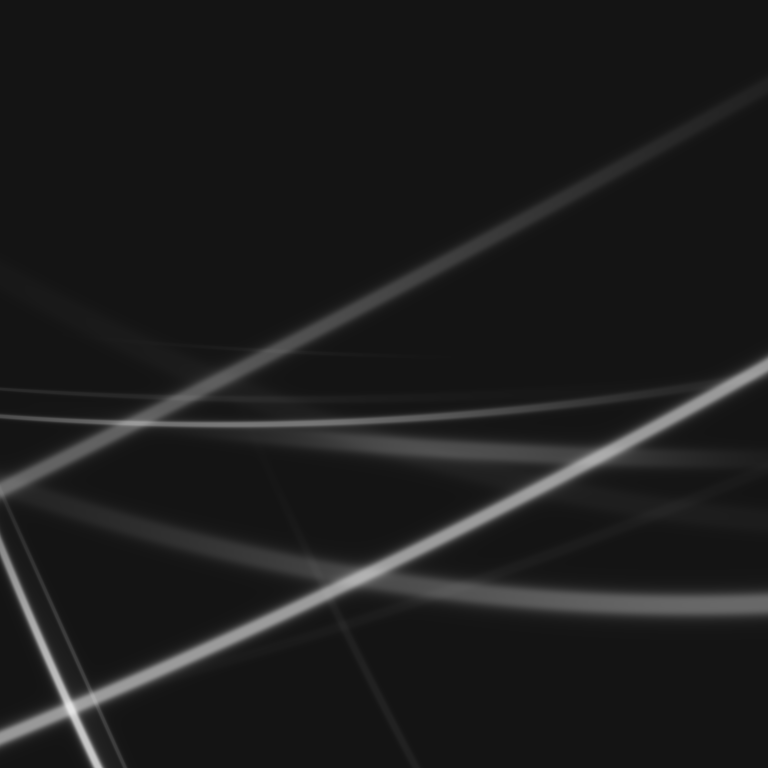
A WebGL 1 fragment shader for this background:

```glsl
precision highp float;
uniform vec2 u_resolution;

#define BACKGROUND 0.077
#define BEAM_GLOW 0.58
#define RISING_GLOW 0.34
#define RIBBON_GLOW 0.36
#define THREAD_GLOW 0.40
#define BAND_GLOW 0.24
#define STREAK_GLOW 0.76
#define FAINT_GLOW 0.045

// Light of a soft strand along y = c.x + c.y * x + c.z * x * x.
// width: half width at x = 0 and x = 1; fade: centre and reach of the light.
float strand(vec2 p, vec3 c, vec2 width, vec2 fade, float glow) {
  float curve = c.x + p.x * (c.y + p.x * c.z);
  float slope = c.y + 2.0 * c.z * p.x;
  float dist = abs(p.y - curve) / sqrt(1.0 + slope * slope);
  float halfWidth = max(mix(width.x, width.y, p.x), 0.7 / u_resolution.y);
  float r = dist / halfWidth;
  float along = (p.x - fade.x) / fade.y;
  return glow * exp(-along * along) / (1.0 + r * r * r * r);
}

// Layers light without clipping.
float screen(float a, float b) {
  return 1.0 - (1.0 - a) * (1.0 - b);
}

void main() {
  vec2 p = gl_FragCoord.xy / u_resolution;
  vec2 q = p.yx; // steep strands run along the vertical axis
  float light = BACKGROUND;

  // Faint wide and thin trails
  light = screen(light, strand(p, vec3(0.642, -0.56, 0.24),
    vec2(0.018, 0.016), vec2(0.65, 0.7), FAINT_GLOW));
  light = screen(light, strand(p, vec3(0.06, 0.24, 0.09),
    vec2(0.006, 0.008), vec2(0.65, 0.5), FAINT_GLOW * 0.8));
  light = screen(light, strand(p, vec3(0.4935, -0.07, 0.09),
    vec2(0.002, 0.009), vec2(0.0, 0.5), FAINT_GLOW * 2.0));
  light = screen(light, strand(p, vec3(0.572, -0.11, 0.08),
    vec2(0.002, 0.003), vec2(0.36, 0.15), FAINT_GLOW * 0.8));
  light = screen(light, strand(q, vec3(0.542, -0.53, 0.09),
    vec2(0.005, 0.006), vec2(0.08, 0.22), FAINT_GLOW * 1.3));

  // Broad curved ribbons
  light = screen(light, strand(p, vec3(0.370, -0.351, 0.195),
    vec2(0.015, 0.0145), vec2(1.0, 0.75), RIBBON_GLOW));
  light = screen(light, strand(p, vec3(0.475, -0.145, 0.072),
    vec2(0.013, 0.013), vec2(0.62, 0.28), BAND_GLOW));

  // Slender thread across the middle
  light = screen(light, strand(p, vec3(0.458, -0.075, 0.13),
    vec2(0.0028, 0.0065), vec2(0.32, 0.45), THREAD_GLOW));

  // Rising beams
  light = screen(light, strand(p, vec3(0.362, 0.49, 0.037),
    vec2(0.0105, 0.0105), vec2(0.0, 0.75), RISING_GLOW));
  light = screen(light, strand(p, vec3(0.039, 0.41, 0.076),
    vec2(0.0095, 0.009), vec2(0.5, 3.0), BEAM_GLOW));

  // Steep streak with its thin companion and the haze between
  light = screen(light, strand(q, vec3(0.128, -0.475, 0.12),
    vec2(0.0058, 0.004), vec2(0.0, 0.45), STREAK_GLOW));
  light = screen(light, strand(q, vec3(0.163, -0.45, 0.0),
    vec2(0.0026, 0.0026), vec2(0.1, 0.3), STREAK_GLOW * 0.22));
  light = screen(light, strand(q, vec3(0.143, -0.46, 0.05),
    vec2(0.018, 0.018), vec2(0.05, 0.25), FAINT_GLOW));

  gl_FragColor = vec4(vec3(light), 1.0);
}
```
